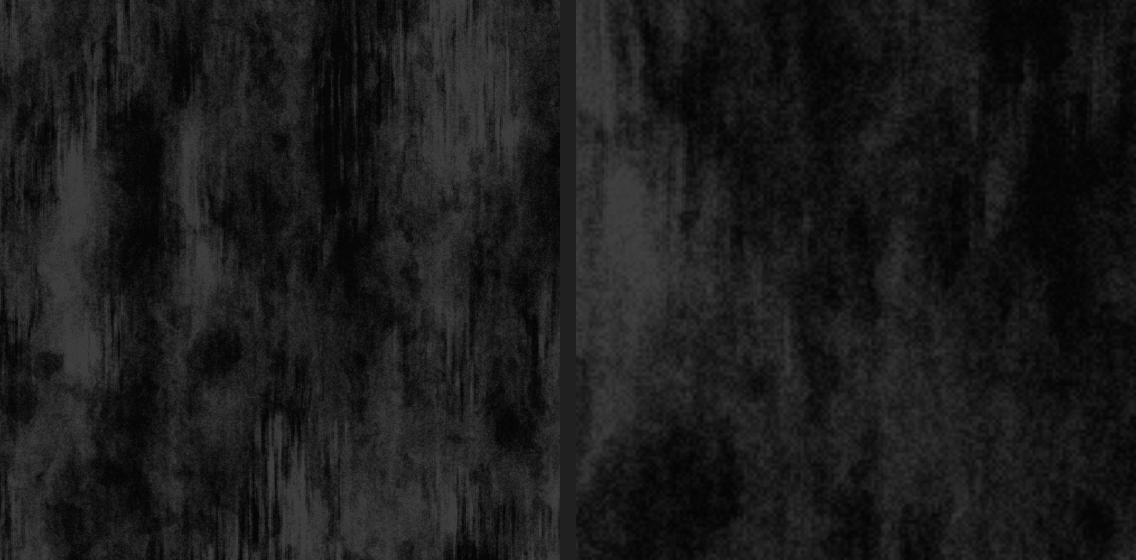
Left, the full canvas; right, a detail of the centre.
A Shadertoy shader for this texture:

```glsl
// Tones
const vec3 SOOT = vec3(0.025);
const vec3 ASH = vec3(0.240);
const float TONE_LOW = -0.72;
const float TONE_HIGH = 0.84;

// Feature frequencies across the canvas
const vec2 COLUMN_FREQ = vec2(8.0, 1.9);
const vec2 CLOUD_FREQ = vec2(13.0, 8.0);
const vec2 STAIN_FREQ = vec2(22.0, 14.0);
const vec2 MOTTLE_FREQ = vec2(75.0, 55.0);
const vec2 STREAK_FREQ = vec2(120.0, 11.0);
const vec2 SCRATCH_FREQ = vec2(170.0, 13.0);
const vec2 PATCH_FREQ = vec2(10.0, 5.0);
const float SPECKLE_FREQ = 230.0;
const float GRAIN_FREQ = 500.0;

// Layer strengths
const float COLUMN_GAIN = 0.98;
const float CLOUD_GAIN = 0.46;
const float STAIN_GAIN = 0.30;
const float MOTTLE_GAIN = 0.22;
const float STREAK_GAIN = 0.55;
const float SCRATCH_GAIN = 0.34;
const float SPECKLE_GAIN = 0.12;
const float GRAIN_GAIN = 0.13;
const float DUST = 0.011;
const float WARP = 0.024;

// Integer hash, result in -1..1
float hash(vec2 cell) {
    uvec2 q = uvec2(ivec2(cell));
    uint h = q.x * 1597334673u ^ q.y * 3812015801u;
    h = (h ^ (h >> 16)) * 2246822519u;
    h = (h ^ (h >> 13)) * 3266489917u;
    h ^= h >> 16;
    return float(h >> 8) / 8388608.0 - 1.0;
}

// Smooth value noise in -1..1
float noise(vec2 p) {
    vec2 i = floor(p);
    vec2 f = p - i;
    f = f * f * (3.0 - 2.0 * f);
    float low = mix(hash(i), hash(i + vec2(1, 0)), f.x);
    float high = mix(hash(i + vec2(0, 1)), hash(i + vec2(1, 1)), f.x);
    return mix(low, high, f.y);
}

float fbm(vec2 p, int octaves) {
    float sum = 0.0;
    float weight = 0.5;
    for (int i = 0; i < octaves; i++) {
        sum += weight * noise(p);
        p = p * 2.03 + vec2(37.3, 91.7);
        weight *= 0.55;
    }
    return sum;
}

void mainImage(out vec4 fragColor, in vec2 fragCoord) {
    vec2 uv = fragCoord / iResolution.y;

    // Ragged, slightly wandering coordinates
    vec2 wander = vec2(fbm(uv * 11.0 + 11.0, 5), fbm(uv * 11.0 + 53.0, 5));
    vec2 p = uv + WARP * wander;

    // Tall columns and soft clouds
    float tone = COLUMN_GAIN * fbm(p * COLUMN_FREQ + vec2(5.0, 23.0), 6);
    tone += CLOUD_GAIN * fbm(p * CLOUD_FREQ + vec2(71.0, 8.0), 6);

    // Dark ragged stains, balanced to keep the mean level
    float stain = smoothstep(0.08, 0.38, fbm(p * STAIN_FREQ + 131.0, 5));
    tone += STAIN_GAIN * (0.22 - stain);
    tone += MOTTLE_GAIN * fbm(p * MOTTLE_FREQ + 171.0, 3);

    // Thin vertical streaks and crisp scratches, strong only in patches
    vec2 thread = uv + vec2(0.1, 1.0) * WARP * wander;
    float patchy = smoothstep(-0.05, 0.4, fbm(p * PATCH_FREQ + 211.0, 5));
    float streak = fbm(thread * STREAK_FREQ + vec2(17.0, 61.0), 3);
    tone += STREAK_GAIN * streak * mix(0.25, 1.0, patchy);
    float cut = noise(thread * SCRATCH_FREQ + vec2(257.0, 43.0));
    float scratch = smoothstep(0.3, 0.6, cut) - smoothstep(0.3, 0.6, -cut);
    tone += SCRATCH_GAIN * scratch * mix(0.08, 1.0, patchy);

    // Fine surface grain
    float grain = noise(uv * GRAIN_FREQ + 401.0);
    tone += SPECKLE_GAIN * noise(uv * SPECKLE_FREQ + 307.0);
    tone += GRAIN_GAIN * grain;

    vec3 color = mix(SOOT, ASH, smoothstep(TONE_LOW, TONE_HIGH, tone));
    fragColor = vec4(color + DUST * grain, 1.0);
}
```
